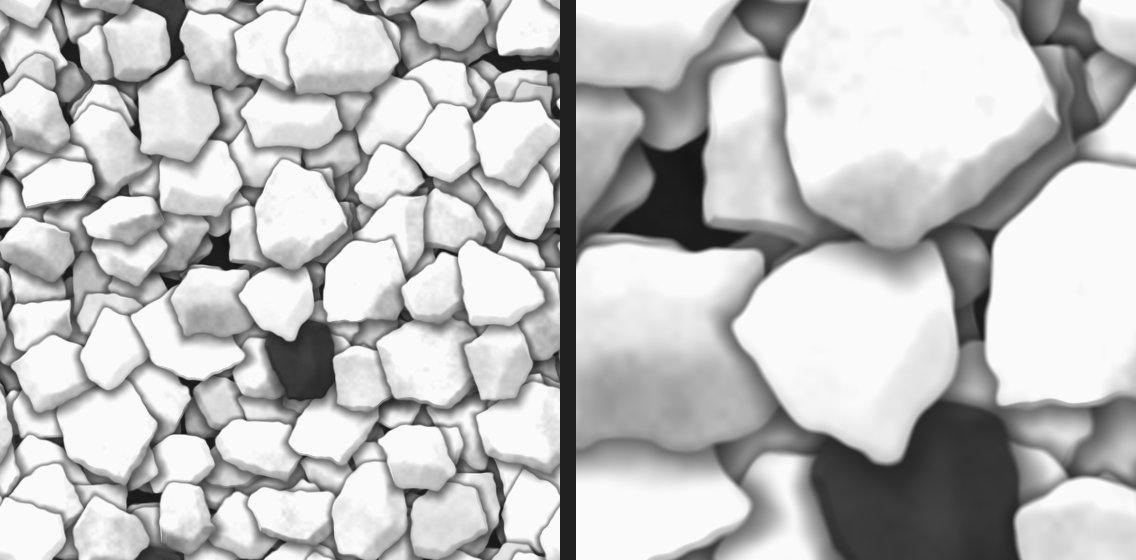
Left, the full canvas; right, a detail of the centre.
Reproduce this texture procedurally as a WebGL 1 fragment shader.

```glsl
precision highp float;
// Seamless bed of pale crushed gravel: faceted stones piled in layers with dark gaps.

#define LAYERS 4
#define FACETS 6
#define TOP_CELLS 7.0        // stones per side in the uppermost layer
#define JITTER 0.31          // stone displacement, in cells
#define SHADOW_WIDTH 0.027   // contact shadow below a stone
#define SHADOW_DEPTH 0.66
#define EDGE_SOFTNESS 0.0022
#define ROUGHNESS 0.010      // outline wobble
#define MOTTLE 0.34
#define DARK_STONES 0.008    // share of nearly black stones
#define WHITE 0.98

uniform vec2 u_resolution;

const float TAU = 6.2831853;
const vec2 LIGHT = vec2(-0.34, 0.94);
const float GAP_TONE = 0.11;

vec3 hash3(vec2 p) {
  vec3 q = fract(p.xyx * vec3(0.1031, 0.1030, 0.0973));
  q += dot(q, q.yxz + 33.33);
  return fract((q.xxy + q.yzz) * q.zyx);
}

// Value noise that wraps after one canvas width.
float noise(vec2 uv, float cells) {
  vec2 p = uv * cells;
  vec2 i = floor(p);
  vec2 f = fract(p);
  f = f * f * (3.0 - 2.0 * f);
  vec2 a = mod(i, cells);
  vec2 b = mod(i + 1.0, cells);
  return mix(mix(hash3(a).x, hash3(vec2(b.x, a.y)).x, f.x),
             mix(hash3(vec2(a.x, b.y)).x, hash3(b).x, f.x), f.y);
}

float fbm(vec2 uv) {
  return 0.34 * noise(uv, 14.0) + 0.28 * noise(uv, 33.0)
       + 0.22 * noise(uv, 71.0) + 0.16 * noise(uv, 150.0);
}

float smoothMax(float a, float b, float k) {
  float h = max(k - abs(a - b), 0.0) / k;
  return max(a, b) + h * h * k * 0.25;
}

// Convex stone around the origin: x = signed distance, y = facet shade.
vec2 stone(vec2 p, vec2 id, float radius, vec3 rnd, float relief) {
  float turn = rnd.x * TAU;
  float squash = mix(0.58, 1.0, rnd.y);
  float dist = -1.0;
  float weightSum = exp(-11.0);         // the flat top counts as one facet
  float shadeSum = weightSum * (1.0 + 0.7 * dot(p, LIGHT));
  for (int k = 0; k < FACETS; k++) {
    vec3 h = hash3(id + 31.7 * float(k + 1));
    float angle = (float(k) + 0.6 * h.x) * TAU / float(FACETS);
    vec2 normal = vec2(cos(angle), sin(angle));
    float reach = radius * (0.84 + 0.3 * h.y)
                * length(vec2(cos(angle - turn), squash * sin(angle - turn)));
    float side = dot(p, normal) - reach;
    dist = smoothMax(dist, side, radius * 0.1);
    float bevel = radius * (0.05 + 0.7 * h.z * h.z);
    float weight = exp(-11.0 * clamp(-side / bevel, -0.5, 4.0));
    weightSum += weight;
    shadeSum += weight * (0.91 + relief * dot(normal, LIGHT));
  }
  return vec2(dist, shadeSum / weightSum);
}

void main() {
  vec2 uv = gl_FragCoord.xy / u_resolution;
  float soft = max(EDGE_SOFTNESS, 0.7 / u_resolution.y);
  float grain = fbm(uv) - 0.5;
  vec2 wobble = vec2(noise(uv, 26.0), noise(uv + 0.37, 26.0)) - 0.5;
  wobble += 0.45 * (vec2(noise(uv, 75.0), noise(uv + 0.61, 75.0)) - 0.5);
  vec2 place = uv + ROUGHNESS * wobble;
  float tone = GAP_TONE + 0.1 * grain;

  // Paint from the deepest layer up to the top one.
  for (int layer = 0; layer < LAYERS; layer++) {
    float level = float(layer) / float(LAYERS - 1);
    float cells = TOP_CELLS + float(LAYERS - 1 - layer);
    float order = mod(float(layer), 2.0) * 2.0 - 1.0;
    vec2 home = floor(place * cells);
    for (int j = -1; j <= 1; j++) {
      for (int i = -1; i <= 1; i++) {
        vec2 cell = home + order * vec2(float(i), float(j));
        vec2 id = mod(cell, cells) + 17.0 * float(layer + 1);
        vec3 spot = hash3(id);
        vec3 form = hash3(id + 211.3);
        vec3 look = hash3(id + 419.9);
        if (level > 0.9 && spot.z > 0.75) continue;

        vec2 center = (cell + 0.5 + JITTER * (2.0 * spot.xy - 1.0)) / cells;
        vec2 p = place - center;
        float radius = mix(0.43, 0.62, form.z) / cells;
        float relief = mix(0.1, 0.32, look.z);
        vec2 body = stone(p, id, radius, form, relief);

        // Contact shadow, wider away from the light, never below the gap tone.
        float below = 0.5 - 0.5 * dot(normalize(p + 1e-5), LIGHT);
        float width = SHADOW_WIDTH * mix(0.35, 1.0, below);
        float shadow = SHADOW_DEPTH * (1.0 - smoothstep(-0.003, width, body.x));
        tone = mix(tone, min(tone, GAP_TONE), shadow);

        float albedo = mix(0.82, 1.1, sqrt(level)) - 0.24 * look.x * look.x;
        albedo = look.y < DARK_STONES ? 0.24 : albedo;
        float rim = smoothstep(-0.009, 0.0, body.x) * below;
        float surface = albedo * (body.y - 0.1 * rim)
                      + MOTTLE * grain * (0.4 + look.z) * min(albedo, 1.0);
        float cover = 1.0 - smoothstep(-soft, soft, body.x);
        tone = mix(tone, clamp(surface, 0.06, WHITE), cover);
      }
    }
  }
  gl_FragColor = vec4(vec3(tone), 1.0);
}
```
